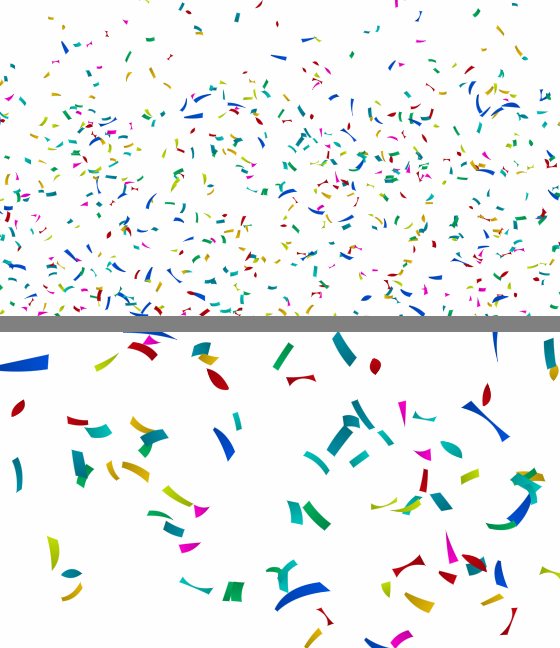
Top: the whole. Bottom: its middle third, enlarged.
This pattern is drawn by a Shadertoy shader. Its source:

```glsl
// Paper confetti in bright colours falling on white, thinner toward the top.
#define LAYERS 6
#define CELL 0.09
#define DENSITY_LOW 0.60
#define DENSITY_TOP 0.10
#define CLUMPING 0.55
#define HALF_LENGTH vec2(0.0075, 0.0175)
#define HALF_WIDTH vec2(0.0032, 0.0066)
#define BLUE_SCALE vec2(1.75, 1.2)
#define ODD_SHAPES 0.35
#define PAPER vec3(0.996)

const float PI = 3.14159;

// Blue, teal, cyan, green, gold, lime, magenta, red
const vec3 INK[8] = vec3[8](
    vec3(0.00, 0.29, 0.78), vec3(0.00, 0.52, 0.60),
    vec3(0.00, 0.71, 0.69), vec3(0.00, 0.64, 0.34),
    vec3(0.82, 0.66, 0.02), vec3(0.70, 0.80, 0.02),
    vec3(0.90, 0.00, 0.74), vec3(0.70, 0.01, 0.05));

// Relative width at the start, middle and end of a piece, per ink
const vec3 PROFILE[8] = vec3[8](
    vec3(0.25, 0.75, 1.0), vec3(1.0, 1.0, 0.9),
    vec3(0.9, 0.9, 0.9), vec3(0.9, 0.9, 0.9),
    vec3(0.6, 0.8, 1.0), vec3(0.0, 0.7, 0.9),
    vec3(0.0, 0.55, 1.1), vec3(0.0, 0.95, 0.15));
const vec3 BOW_TIE = vec3(1.0, 0.2, 0.8);

vec3 hash3(vec2 p) {
    vec3 q = fract(p.xyx * vec3(0.1031, 0.1030, 0.0973));
    q += dot(q, q.yxz + 33.33);
    return fract((q.xxy + q.yzz) * q.zyx);
}

float gradientDot(vec2 corner, vec2 offset) {
    float a = 2.0 * PI * hash3(corner + 71.0).x;
    return dot(vec2(cos(a), sin(a)), offset);
}

float gradientNoise(vec2 p) {
    vec2 i = floor(p), f = fract(p);
    vec2 u = f * f * f * (f * (f * 6.0 - 15.0) + 10.0);
    vec2 e = vec2(0.0, 1.0);
    return mix(mix(gradientDot(i, f), gradientDot(i + e.yx, f - e.yx), u.x),
               mix(gradientDot(i + e.xy, f - e.xy), gradientDot(i + 1.0, f - 1.0), u.x), u.y);
}

// Chance that a piece lies at this place
float density(vec2 p) {
    float fall = mix(DENSITY_LOW, DENSITY_TOP, smoothstep(0.45, 1.02, p.y));
    return fall * (1.0 + CLUMPING * 2.0 * gradientNoise(p * 5.0));
}

// Bent strip whose width follows a quadratic through three values
float stripDistance(vec2 p, vec2 halfSize, vec3 profile, float bend, float shear) {
    p.x += shear * p.y;
    float t = clamp(p.x / halfSize.x, -1.0, 1.0);
    p.y -= bend * halfSize.x * (t * t - 0.4);
    float width = profile.y + 0.5 * (profile.z - profile.x) * t
                + (0.5 * (profile.x + profile.z) - profile.y) * t * t;
    return max(abs(p.y) - halfSize.y * width, abs(p.x) - halfSize.x);
}

// Lays the piece of one cell over the colour below
vec3 addPiece(vec3 below, vec2 uv, vec2 cell, float layer, vec2 shift) {
    vec2 seed = cell + layer * vec2(37.0, 91.0) + 200.0;
    vec3 place = hash3(seed);
    vec2 centre = (cell + place.xy) * CELL - shift;
    if (place.z > density(centre)) return below;

    vec3 look = hash3(seed + 311.0);
    vec3 form = hash3(seed + 577.0);
    vec3 extra = hash3(seed + 823.0);

    // Ink, outline and size
    int ink = int(look.x * 7.999);
    vec3 profile = PROFILE[ink];
    if (look.y < ODD_SHAPES) profile = PROFILE[int(extra.x * 7.999)];
    if (look.y > (ink == 7 ? 0.6 : 0.93)) profile = BOW_TIE;
    vec2 halfSize = vec2(mix(HALF_LENGTH.x, HALF_LENGTH.y, form.x),
                         mix(HALF_WIDTH.x, HALF_WIDTH.y, form.y));
    if (ink == 0) halfSize *= BLUE_SCALE;

    // Any direction, with a lean toward the horizontal
    float turn = 2.0 * form.z - 1.0;
    float angle = PI * (0.5 * turn * mix(1.0, abs(turn), 0.5) + step(0.5, look.z));
    float c = cos(angle), s = sin(angle);
    vec2 p = mat2(c, -s, s, c) * (uv - centre);

    float d = stripDistance(p, halfSize, profile, 0.5 * (extra.y - 0.5), extra.z - 0.5);
    float edge = 0.75 / iResolution.y;
    float shade = 0.95 + 0.12 * p.x / halfSize.x;
    return mix(below, INK[ink] * shade, 1.0 - smoothstep(-edge, edge, d));
}

void mainImage(out vec4 fragColor, in vec2 fragCoord) {
    vec2 uv = fragCoord / iResolution.y;
    vec3 color = PAPER;
    for (int i = 0; i < LAYERS; i++) {
        float layer = float(i);
        vec2 shift = fract(layer * vec2(0.37, 0.61)) * CELL;
        vec2 home = floor((uv + shift) / CELL);
        for (int y = -1; y <= 1; y++)
            for (int x = -1; x <= 1; x++)
                color = addPiece(color, uv, home + vec2(x, y), layer, shift);
    }
    fragColor = vec4(color, 1.0);
}
```
